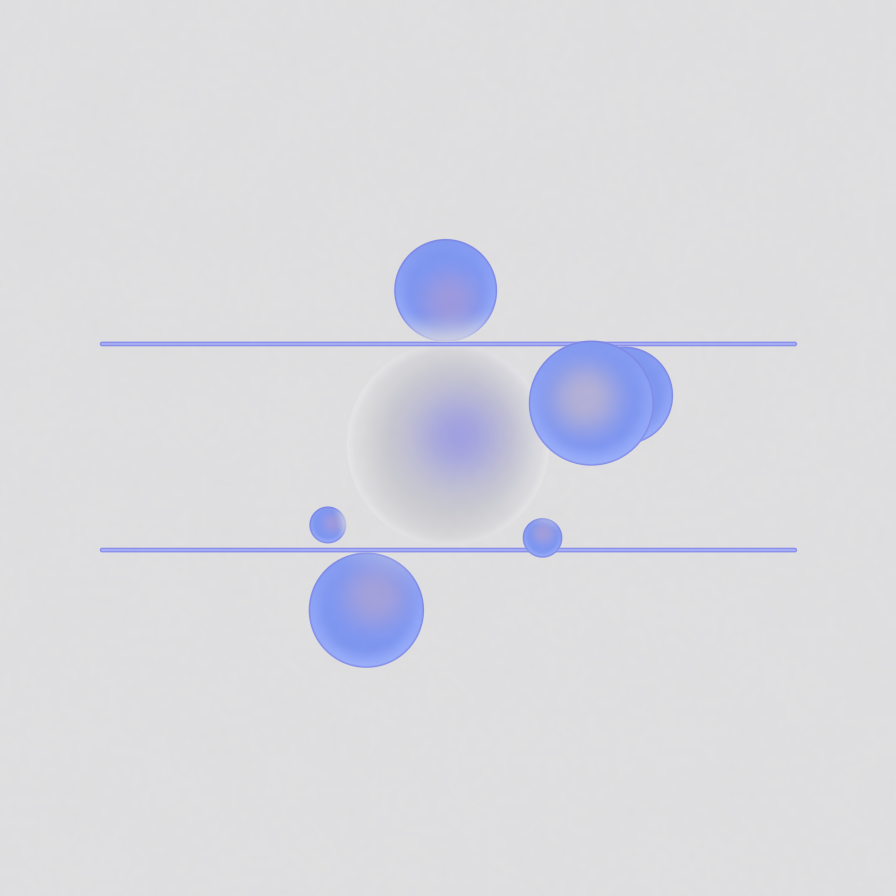
A Shadertoy shader for this background:

```glsl
vec2 hashGradient(vec2 cell) {
    float angle = 6.2832 * fract(sin(dot(cell, vec2(127.1, 311.7))) * 43758.5);
    return vec2(cos(angle), sin(angle));
}

float gradientNoise(vec2 p) {
    vec2 cell = floor(p), f = fract(p);
    vec2 u = f * f * (3.0 - 2.0 * f);
    vec2 e = vec2(0.0, 1.0);
    float low = mix(dot(hashGradient(cell), f),
                    dot(hashGradient(cell + e.yx), f - e.yx), u.x);
    float high = mix(dot(hashGradient(cell + e), f - e),
                     dot(hashGradient(cell + 1.0), f - 1.0), u.x);
    return mix(low, high, u.y);
}

float coverage(float dist, float pixel) {
    return 1.0 - smoothstep(-0.75 * pixel, 0.75 * pixel, dist);
}

// Pale sphere with a blurred violet heart
vec3 frostedSphere(vec3 color, vec2 p, float pixel) {
    vec2 q = (p - vec2(0.5, 0.504)) / 0.113;
    float radius = length(q);
    float heart = length(q - vec2(0.11, 0.08));
    vec3 body = mix(vec3(0.80, 0.80, 0.81), vec3(0.87, 0.87, 0.875),
                    smoothstep(0.55, 0.98, radius - 0.15 * q.y * q.y));
    body = mix(body, vec3(0.63, 0.63, 0.88), exp(-4.5 * heart * heart));
    body += 0.025 * smoothstep(0.90, 1.0, radius);
    return mix(color, body, coverage((radius - 1.0) * 0.113, pixel));
}

// Blue ball: soft core, one side dissolving to grey, thin rim
vec3 glassBall(vec3 color, vec2 p, vec3 ball, vec4 shade, float pixel) {
    vec2 q = (p - ball.xy) / ball.z;
    float radius = length(q);
    float core = length(q - shade.xy);
    float tinted = min(length(shade.zw), 1.0);
    vec3 body = mix(vec3(0.50, 0.59, 0.94), vec3(0.61, 0.69, 0.98),
                    smoothstep(0.65, 1.0, radius) * (0.55 - 0.45 * q.y));
    vec3 coreColor = mix(vec3(0.70, 0.69, 0.84), vec3(0.61, 0.60, 0.87), tinted);
    body = mix(body, coreColor, 1.0 - smoothstep(0.1, 0.85, core));
    float fade = smoothstep(0.35, 1.15, dot(q, shade.zw));
    body = mix(body, vec3(0.82, 0.82, 0.87), fade);
    float dist = (radius - 1.0) * ball.z;
    float rim = 1.0 - smoothstep(0.0, 0.0022, abs(dist + 0.0007));
    body = mix(body, vec3(0.49, 0.50, 0.87), 0.65 * rim * (1.0 - fade));
    return mix(color, body, coverage(dist, pixel));
}

// Rounded horizontal bar with a paler middle
vec3 rail(vec3 color, vec2 p, float height, float pixel) {
    vec2 d = vec2(max(abs(p.x - 0.5005) - 0.3865, 0.0), p.y - height);
    float dist = length(d) - 0.0026;
    vec3 tint = mix(vec3(0.66, 0.69, 0.96), vec3(0.52, 0.54, 0.91),
                    smoothstep(-0.0024, -0.0004, dist));
    return mix(color, tint, coverage(dist, pixel));
}

void mainImage(out vec4 fragColor, in vec2 fragCoord) {
    vec2 p = fragCoord / iResolution.xy;
    float pixel = 1.0 / min(iResolution.x, iResolution.y);

    vec3 color = vec3(0.872, 0.872, 0.878);
    color = frostedSphere(color, p, pixel);
    for (int i = 0; i < 2; i++)
        color = rail(color, p, mix(0.3861, 0.6161, float(i)), pixel);

    // Centre and radius
    vec3 balls[6] = vec3[6](
        vec3(0.4974, 0.6758, 0.0575), vec3(0.6966, 0.5586, 0.0547),
        vec3(0.6600, 0.5501, 0.0699), vec3(0.3659, 0.4141, 0.0207),
        vec3(0.6055, 0.3997, 0.0222), vec3(0.4089, 0.3190, 0.0644));
    // Core offset and direction of the dissolving side
    vec4 shades[6] = vec4[6](
        vec4(0.08, -0.20, 0.05, -1.0), vec4(-0.3, 0.0, 0.0, 0.0),
        vec4(-0.10, 0.08, 0.0, 0.0), vec4(0.30, 0.10, 0.95, 0.20),
        vec4(0.05, 0.25, 0.20, 0.75), vec4(0.15, 0.25, 0.20, 0.65));
    for (int i = 0; i < 6; i++)
        color = glassBall(color, p, balls[i], shades[i], pixel);

    // Faint paper mottling
    color += 0.006 * gradientNoise(p * 90.0) + 0.004 * gradientNoise(p * 14.0);
    fragColor = vec4(color, 1.0);
}
```
